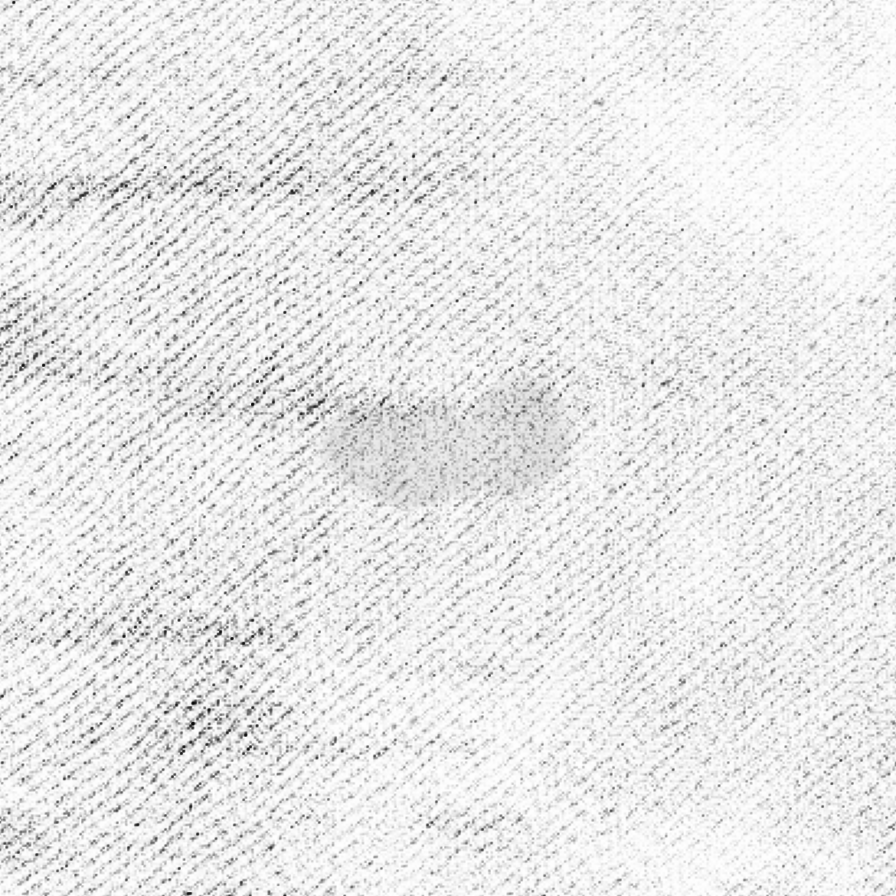
Reproduce this texture procedurally as a Shadertoy shader.

```glsl
float hash(vec2 p) {
    return fract(sin(dot(p, vec2(127.1, 311.7))) * 43758.5453);
}

float noise(vec2 p) {
    vec2 i = floor(p), f = fract(p);
    f = f * f * (3.0 - 2.0 * f);
    return mix(mix(hash(i), hash(i + vec2(1, 0)), f.x),
               mix(hash(i + vec2(0, 1)), hash(i + vec2(1, 1)), f.x), f.y);
}

float clouds(vec2 p) {
    float sum = 0.0, weight = 0.5;
    for (int i = 0; i < 4; i++) {
        sum += weight * noise(p);
        p = p * 2.03 + 17.3;
        weight *= 0.5;
    }
    return sum / 0.9375;
}

// Long-tailed ink amount: mostly faint, seldom dark
float ink(vec2 cell) {
    return pow(-log(1.0 - 0.999 * hash(cell)), 1.3);
}

float grain(vec2 p) {
    vec2 i = floor(p), f = fract(p);
    f = f * f * (3.0 - 2.0 * f);
    return mix(mix(ink(i), ink(i + vec2(1, 0)), f.x),
               mix(ink(i + vec2(0, 1)), ink(i + vec2(1, 1)), f.x), f.y);
}

// Broken diagonal strokes rising to the right
float twill(vec2 p, float strength) {
    float along = dot(p, vec2(0.766, 0.643));
    float across = dot(p, vec2(-0.643, 0.766)) * 70.0;
    across += 0.7 * noise(p * 14.0) + 0.25 * noise(p * 60.0);
    float ridge = 0.5 + 0.5 * cos(6.28318 * across);
    float dash = 0.5 + noise(vec2(along * 48.0, across));
    return mix(1.0, 0.35 + 1.9 * ridge * ridge * dash, strength);
}

// Rare small dark knots
float knots(vec2 p) {
    vec2 grid = p * 14.0, cell = floor(grid);
    vec2 center = 0.25 + 0.5 * vec2(hash(cell + 3.1), hash(cell + 7.7));
    vec2 d = fract(grid) - center;
    d = vec2(d.x + d.y, 1.6 * (d.y - d.x)) * 0.707;
    return step(0.93, hash(cell + 31.0)) * exp(-dot(d, d) * 260.0);
}

// Soft grey stain made of two uneven lobes
float stain(vec2 p) {
    vec2 q = p + 0.035 * (vec2(clouds(p * 22.0), clouds(p * 22.0 + 50.0)) - 0.5);
    float left = length((q - vec2(0.455, 0.493)) / vec2(0.095, 0.057));
    float right = length((q - vec2(0.580, 0.515)) / vec2(0.058, 0.072));
    return 1.0 - smoothstep(0.75, 1.15, min(left, right));
}

void mainImage(out vec4 fragColor, in vec2 fragCoord) {
    vec2 p = fragCoord / iResolution.xy;

    // Uneven wear, darker on the left with horizontal bands
    float leftness = 1.0 - smoothstep(0.15, 0.85, p.x);
    float patches = clouds(p * 5.0 + 4.0);
    float tone = (0.72 + 0.35 * leftness) * (0.35 + 1.2 * patches);
    float band = smoothstep(0.62, 0.95, noise(vec2(p.x * 4.0, p.y * 24.0) + 9.0));
    tone += band * (0.15 + 1.1 * leftness);
    tone *= mix(1.0, 0.5 + 0.5 * smoothstep(0.32, 0.52, patches), 1.0 - leftness);

    // Fine specks gathered along the strokes
    float smudge = stain(p);
    float strength = (0.62 + 0.33 * leftness) * (1.0 - 0.45 * smudge);
    float speckle = grain(p * 390.0) * twill(p, strength);
    float dark = 1.0 - exp(-0.098 * tone * speckle);

    // Stain and knots over white paper
    dark += smudge * (0.045 + 0.05 * clouds(p * 16.0));
    dark += knots(p) * (0.15 + 0.25 * noise(p * 250.0));
    fragColor = vec4(vec3(clamp(0.998 - dark, 0.0, 1.0)), 1.0);
}
```
